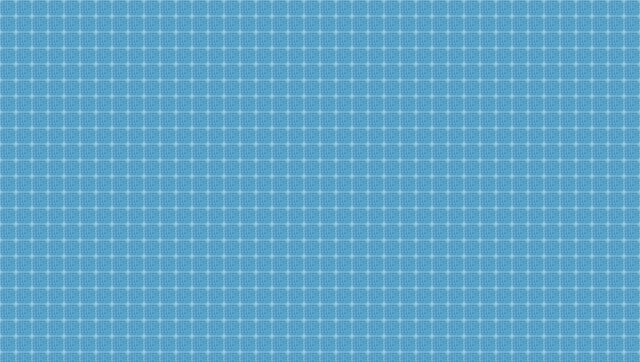
Reproduce this pattern procedurally as a WebGL 1 fragment shader.

```glsl
precision highp float;
// Pool tiles: 40 rounded squares across, laid from the top left corner, with pale
// joints that widen into small stars where four tiles meet. Each tile carries the
// same net of fine veins, made from a cellular pattern that wraps at its edges.
uniform vec2 u_resolution;

vec2 hash22(vec2 p) {
  vec3 q = fract(p.xyx * vec3(0.1031, 0.1030, 0.0973));
  q += dot(q, q.yzx + 33.33);
  return fract((q.xx + q.yz) * q.zy);
}

float roundedBox(vec2 p, float halfSize, float radius) {
  vec2 q = abs(p) - halfSize + radius;
  return length(max(q, 0.0)) + min(max(q.x, q.y), 0.0) - radius;
}

// Gap between the two nearest seeds: zero on a vein, large inside a cell.
float veinGap(vec2 uv, float cells) {
  vec2 id = floor(uv * cells);
  vec2 f = fract(uv * cells);
  float nearest = 8.0;
  float second = 8.0;
  for (int y = -1; y <= 1; y++) {
    for (int x = -1; x <= 1; x++) {
      vec2 offset = vec2(float(x), float(y));
      vec2 seed = 0.15 + 0.7 * hash22(mod(id + offset, cells) + 3.0);
      float d = length(offset + seed - f);
      second = min(second, max(nearest, d));
      nearest = min(nearest, d);
    }
  }
  return second - nearest;
}

vec3 tileColor(vec2 p, float pixel) {
  vec2 uv = fract(p);
  float edge = roundedBox(uv - 0.5, 0.46, 0.18);
  float aa = 0.4 * pixel;

  // Glaze: light veins around darker cells
  float core = smoothstep(0.08, 0.5, veinGap(uv, 6.0));
  vec3 glaze = mix(vec3(0.40, 0.67, 0.81), vec3(0.285, 0.575, 0.74), core);

  // Joint: brightest along its middle and at the crossings
  vec3 joint = mix(vec3(0.47, 0.70, 0.84), vec3(0.57, 0.78, 0.885),
                   smoothstep(0.0, 0.05, edge));
  return mix(glaze, joint, smoothstep(-aa, aa, edge));
}

void main() {
  float pixel = 40.0 / u_resolution.x;
  vec2 fromTop = vec2(gl_FragCoord.x, u_resolution.y - gl_FragCoord.y);

  // Average a 3 by 3 grid of samples to smooth the fine veins
  vec3 color = vec3(0.0);
  for (int y = -1; y <= 1; y++) {
    for (int x = -1; x <= 1; x++) {
      vec2 jitter = vec2(float(x), float(y)) / 3.0;
      color += tileColor((fromTop + jitter) * pixel, pixel);
    }
  }
  gl_FragColor = vec4(color / 9.0, 1.0);
}
```
